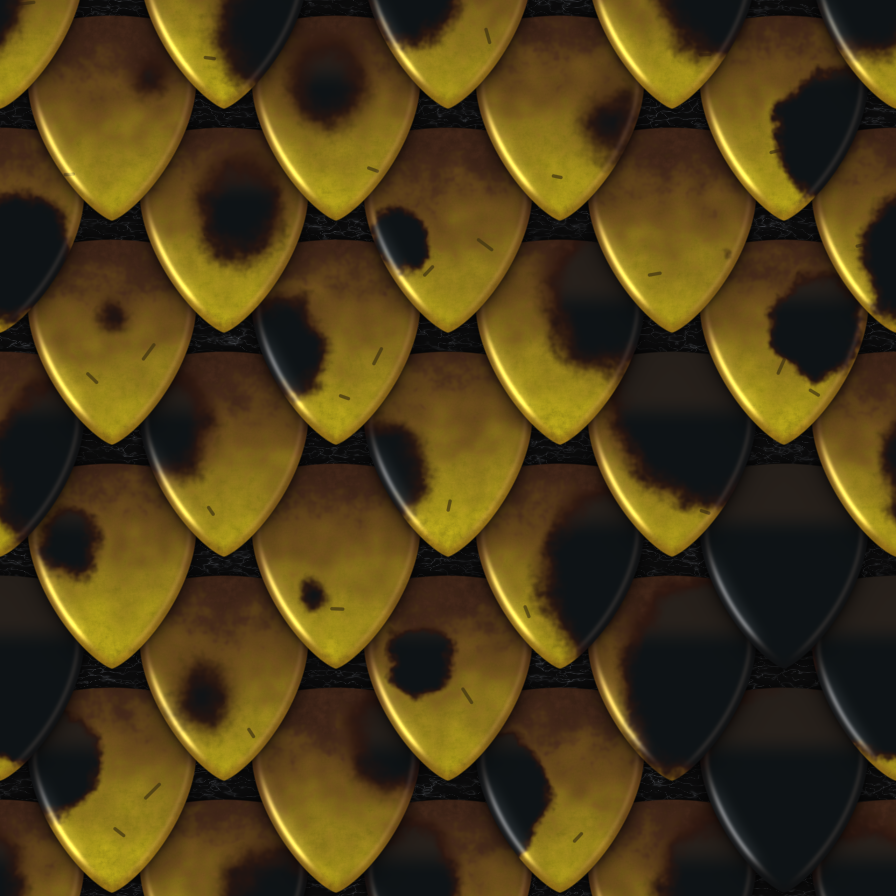
Write a WebGL 2 fragment shader that draws this pattern.

```glsl
#version 300 es
precision highp float;
uniform vec2 u_resolution;
out vec4 fragColor;

vec3 hash3(vec2 p) {
  vec3 q = vec3(dot(p, vec2(127.1, 311.7)), dot(p, vec2(269.5, 183.3)), dot(p, vec2(419.2, 371.9)));
  return fract(sin(q) * 43758.5);
}

// Gradient noise that wraps after a whole number of cells
float corner(vec2 cell, vec2 offset, vec2 period) {
  return dot(hash3(mod(cell, period)).xy * 2.0 - 1.0, offset);
}

float noise(vec2 p, vec2 period) {
  vec2 i = floor(p), f = fract(p), e = vec2(1, 0);
  vec2 u = f * f * f * (f * (f * 6.0 - 15.0) + 10.0);
  return mix(mix(corner(i, f, period), corner(i + e, f - e, period), u.x),
             mix(corner(i + e.yx, f - e.yx, period), corner(i + 1.0, f - 1.0, period), u.x), u.y);
}

float fbm(vec2 uv, vec2 cells) {
  float sum = 0.0, gain = 0.6;
  for (int i = 0; i < 4; i++) {
    sum += gain * noise(uv * cells, cells);
    cells *= 2.0;
    gain *= 0.6;
  }
  return sum;
}

float bump(float x, float width) {
  return exp(-x * x / (width * width));
}

float segment(vec2 p, vec2 dir, float halfLength) {
  return length(p - dir * clamp(dot(p, dir), -halfLength, halfLength));
}

// Approximate distance to a shield with its tip at the origin
float shieldDistance(vec2 p) {
  float x = max(abs(p.x), 0.001) / 0.75;
  float y = max(1.2 - p.y, 0.001) / 1.2;
  float f = pow(x, 1.3) + pow(y, 1.65) - 1.0;
  vec2 slope = vec2(1.3 * pow(x, 0.3) / 0.75, 1.65 * pow(y, 0.65) / 1.2);
  return f / max(length(slope), 0.4);
}

// Dark fibres between the scales
vec3 fibres(vec2 uv) {
  float warp = fbm(uv, vec2(16, 32));
  float coarse = pow(1.0 - abs(sin(6.28318 * (uv.y * 36.0 + 1.6 * warp))), 4.0);
  float fine = pow(1.0 - abs(sin(6.28318 * (uv.y * 28.0 - 2.2 * warp + 0.3 * sin(uv.x * 50.26548)))), 7.0);
  float glint = 0.6 + 0.9 * noise(uv * 32.0, vec2(32));
  return vec3(0.06, 0.058, 0.06) + vec3(0.19, 0.2, 0.215) * (coarse + fine) * glint;
}

vec3 scaleColour(vec2 p, vec2 id, vec2 uv, float depth) {
  vec3 rnd = hash3(id + 3.0), spot = hash3(id + 41.0), chip = hash3(id + 87.0);
  vec2 shifted = uv + floor(rnd.xy * 16.0) / 16.0;
  float cloud = fbm(shifted, vec2(24));
  float grain = fbm(shifted, vec2(96));

  // Yellow tip fading into a mottled brown root
  float h = p.y + 0.55 * cloud + 0.3 * grain + 0.3 * (rnd.z - 0.5);
  vec3 col = mix(vec3(0.68, 0.61, 0.09), vec3(0.55, 0.46, 0.1), smoothstep(0.0, 0.75, h));
  col = mix(col, vec3(0.41, 0.29, 0.1), smoothstep(0.6, 1.25, h));
  col = mix(col, vec3(0.24, 0.14, 0.09), smoothstep(1.15, 1.75, h));
  col *= 1.0 + 0.35 * grain;

  // Short scratches
  for (float i = 0.0; i < 2.0; i++) {
    vec3 r = fract(chip + i * vec3(0.37, 0.61, 0.23));
    float angle = r.z * 6.28318;
    vec2 at = vec2(r.x * 0.8 - 0.4, 0.35 + 0.6 * r.y);
    float line = segment(p - at, vec2(cos(angle), sin(angle)), 0.03 + 0.06 * r.y);
    col = mix(col, vec3(0.24, 0.19, 0.06), 0.7 * step(0.35, r.z) * smoothstep(0.022, 0.008, line));
  }

  // Black patch, growing to whole scales around one region
  vec2 away = mod(id - vec2(7.3, 1.5) + 4.0, 8.0) - 4.0;
  float radius = mix(-0.1, 0.58, rnd.x) + 1.15 * exp(-dot(away, away) / 2.4);
  vec2 centre = vec2(spot.x * 1.3 - 0.65, 0.65 + 0.8 * spot.y);
  float softness = mix(0.08, 0.34, spot.z);
  float edge = length((p - centre) * vec2(1.0, 0.85)) - radius + 0.2 * cloud;
  float patchMask = smoothstep(softness, -softness, edge);
  vec3 black = mix(vec3(0.055, 0.075, 0.085), vec3(0.15, 0.125, 0.105), smoothstep(1.15, 1.45, p.y));
  col = mix(col, vec3(0.17, 0.08, 0.055), smoothstep(0.0, 0.6, patchMask));
  col = mix(col, black, smoothstep(0.35, 0.95, patchMask));

  // Bevelled rim and glossy left flank
  float bevel = smoothstep(0.13, 0.0, depth);
  col = mix(col, col * vec3(0.72, 0.55, 0.55) + 0.025, bevel * 0.8);
  float flank = smoothstep(-0.05, -0.35, p.x) * smoothstep(0.12, 0.4, p.y) * smoothstep(1.15, 0.7, p.y);
  vec3 shine = mix(vec3(0.42, 0.42, 0.22), vec3(0.25, 0.26, 0.27), patchMask);
  col += shine * flank * (bump(depth - 0.065, 0.025) + 0.25 * bump(depth - 0.09, 0.08));
  col += vec3(0.09, 0.075, 0.065) * bump(depth - 0.06, 0.025) * smoothstep(0.0, 0.3, abs(p.x));
  return col;
}

void main() {
  vec2 uv = gl_FragCoord.xy / u_resolution;
  vec2 grid = uv * 8.0 - vec2(0.0, 0.03);
  float pixel = 8.0 / u_resolution.y;
  vec3 col = fibres(uv);

  // Overlapping rows, each higher one lying on top
  for (float k = -1.0; k <= 1.0; k++) {
    float row = floor(grid.y) + k;
    float stagger = 1.0 - mod(row, 2.0);
    float column = 2.0 * floor((grid.x - stagger) * 0.5 + 0.5) + stagger;
    vec2 p = grid - vec2(column, row);
    float d = shieldDistance(p);
    float outline = max(d, p.y - 1.8 - 0.03 * cos(p.x * 4.0));
    col *= 1.0 - 0.55 * exp(-max(outline, 0.0) / 0.07);
    vec3 scale = scaleColour(p, mod(vec2(column, row), 8.0), uv, -d);
    col = mix(col, scale, smoothstep(pixel, -pixel, outline));
  }
  fragColor = vec4(clamp(col, 0.0, 1.0), 1.0);
}
```
